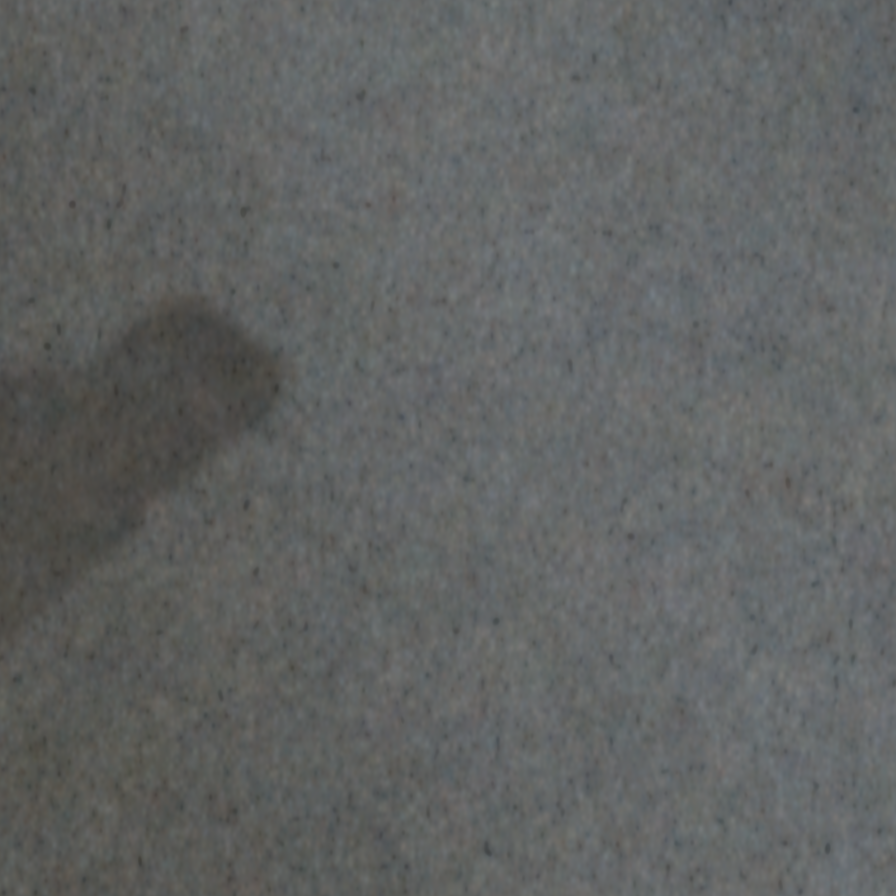
This texture is drawn by a WebGL 2 fragment shader. Its source:

```glsl
#version 300 es
precision highp float;
// Worn grey felt under dim, uneven light, with a soft dark stain at the left.
// Layers of cellular noise (soft tinted grains, slightly taller than wide)
// are added to a smooth diagonal light gradient and a shaped stain mask.

#define SHADE_COLOR vec3(0.340, 0.340, 0.325)
#define LIGHT_COLOR vec3(0.407, 0.419, 0.422)
#define STAIN_COLOR vec3(0.288, 0.284, 0.268)
#define GRAIN_CELLS vec2(112.0, 76.0)
#define FINE_CELLS vec2(190.0, 128.0)
#define GRAIN_CONTRAST 0.034
#define FINE_CONTRAST 0.024
#define MOTTLE_CONTRAST 0.016
#define TINT_AMOUNT 0.35
#define SPECK_DEPTH 0.050

uniform vec2 u_resolution;
out vec4 fragColor;

vec3 hash3(vec2 cell) {
    vec3 p = fract(cell.xyx * vec3(0.1031, 0.1030, 0.0973));
    p += dot(p, p.yxz + 33.33);
    return fract((p.xxy + p.yzz) * p.zyx);
}

// Soft round grains, one per cell: x = brightness, y = warmth, z = green
vec3 grains(vec2 p) {
    vec2 base = floor(p);
    vec3 sum = vec3(0.0);
    for (int j = -1; j <= 1; j++) {
        for (int i = -1; i <= 1; i++) {
            vec2 cell = base + vec2(i, j);
            vec2 center = cell + 0.2 + 0.6 * hash3(cell + 71.0).xy;
            vec2 d = p - center;
            float falloff = exp(-4.0 * dot(d, d)) * smoothstep(1.44, 0.5, dot(d, d));
            sum += (2.0 * hash3(cell) - 1.0) * falloff;
        }
    }
    return sum;
}

// Turn brightness, warmth and green into an RGB offset
vec3 tinted(vec3 g, float tint) {
    return g.x + tint * (g.y * vec3(0.8, 0.0, -0.8) + g.z * vec3(-0.3, 0.3, -0.1));
}

// Wedge with a humped top, a slanted lower side and a blunt right end
float stainMask(vec2 p) {
    float hump = exp(-pow((p.x - 0.195) / 0.085, 2.0));
    float upper = 0.580 + 0.075 * hump + 0.05 * p.x;
    float lower = 0.270 + 0.90 * p.x;
    float below = smoothstep(0.018, -0.022, p.y - upper);
    float above = smoothstep(-0.022, 0.022, p.y - lower);
    float end = smoothstep(0.340, 0.305, p.x - 0.15 * (p.y - 0.6));
    return below * above * end;
}

void main() {
    vec2 uv = gl_FragCoord.xy / u_resolution;

    // Broad light, falling off to the lower left and the upper right corner
    float light = smoothstep(0.08, 0.92, uv.x + 0.4 * uv.y);
    vec3 color = mix(SHADE_COLOR, LIGHT_COLOR, light);
    color -= 0.026 * smoothstep(0.45, 0.0, distance(uv, vec2(1.0)));

    // Cloudy patches, also used to roughen the stain outline
    vec3 cloud = grains(uv * 9.0 + 5.3);
    vec3 patches = grains(uv * 27.0 + 17.7);
    vec2 warped = uv + 0.010 * cloud.yz + 0.006 * patches.yz;
    float stain = stainMask(warped);
    color = mix(color, STAIN_COLOR + 0.025 * (0.55 - uv.y), 0.92 * stain);
    color += MOTTLE_CONTRAST * (0.5 * tinted(cloud, 0.5) + tinted(patches, 0.7));

    // Felt grain at two sizes, with occasional deeper specks
    vec3 coarse = grains(uv * GRAIN_CELLS);
    vec3 fine = grains(uv * FINE_CELLS + 41.0);
    vec3 grain = GRAIN_CONTRAST * tinted(coarse, TINT_AMOUNT)
               + FINE_CONTRAST * tinted(fine, TINT_AMOUNT);
    grain -= SPECK_DEPTH * smoothstep(0.60, 1.30, -coarse.x);
    color += grain * mix(1.0, 0.75, stain);

    fragColor = vec4(color, 1.0);
}
```
